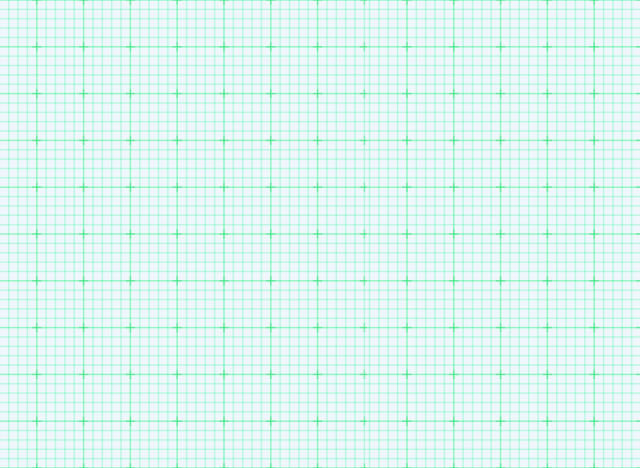
This pattern is drawn by a Shadertoy shader. Its source:

```glsl
// Graph paper: a fine mint grid on pale blue, with a heavier line every five
// cells and a small green cross where heavy lines meet. Sheets repeat across
// with a width that is not a whole number of cells, leaving a narrow seam.

const float CELLS_DOWN   = 50.0;
const float MAJOR_STEP   = 5.0;
const float SHEET_WIDTH  = 39.55;  // all lengths below are in cells
const float FIRST_MAJOR  = 3.93;
const float SEAM_MARGIN  = 0.3;
const float LAST_COLUMN  = 35.0;   // column beside the seam, drawn light
const float LINE_HALF    = 0.08;
const float CROSS_REACH  = 0.5;

const vec3 PAPER     = vec3(0.94, 0.97, 0.99);
const vec3 MINOR_INK = vec3(0.74, 0.97, 0.89);
const vec3 MAJOR_INK = vec3(0.59, 0.96, 0.78);
const vec3 CROSS_INK = vec3(0.62, 0.93, 0.78);

// Share of a pixel covered by a band of the given half width
float bandCoverage(float offset, float halfWidth, float pixel) {
    float h = 0.5 * pixel;
    float overlap = min(offset + h, halfWidth) - max(offset - h, -halfWidth);
    return clamp(overlap / pixel, 0.0, 1.0);
}

// Signed offset to the nearest multiple of step
float nearestOffset(float x, float step_) {
    return x - step_ * floor(x / step_ + 0.5);
}

// Lays translucent ink over a colour
vec3 applyInk(vec3 base, vec3 ink, float coverage) {
    return base * mix(vec3(1.0), ink / PAPER, coverage);
}

// One family of parallel lines, heavy on every fifth when allowed
vec3 ruleLines(vec3 base, float x, float pixel, bool allowMajor) {
    float minorOffset = nearestOffset(x, 1.0);
    float index = x - minorOffset;
    bool isMajor = allowMajor && abs(nearestOffset(index, MAJOR_STEP)) < 0.5;
    vec3 ink = isMajor ? MAJOR_INK : MINOR_INK;
    return applyInk(base, ink, bandCoverage(minorOffset, LINE_HALF, pixel));
}

// Plus sign made of two short bars
float crossCoverage(vec2 p, float pixel) {
    float across = bandCoverage(p.x, CROSS_REACH, pixel)
                 * bandCoverage(p.y, LINE_HALF, pixel);
    float upright = bandCoverage(p.x, LINE_HALF, pixel)
                  * bandCoverage(p.y, CROSS_REACH, pixel);
    return max(across, upright);
}

void mainImage(out vec4 fragColor, in vec2 fragCoord) {
    float pixel = CELLS_DOWN / iResolution.y;
    vec2 p = fragCoord * pixel;
    p.y = CELLS_DOWN - p.y;

    // Wrap into one sheet, measured from its first heavy column
    p.x = mod(p.x + SEAM_MARGIN, SHEET_WIDTH) - SEAM_MARGIN - FIRST_MAJOR;

    vec3 color = ruleLines(PAPER, p.x, pixel, p.x < LAST_COLUMN - 0.5);
    color = ruleLines(color, p.y, pixel, true);

    // Crosses at the heavy intersections
    vec2 corner = vec2(nearestOffset(p.x, MAJOR_STEP),
                       nearestOffset(p.y, MAJOR_STEP));
    color = applyInk(color, CROSS_INK, crossCoverage(corner, pixel));

    fragColor = vec4(color, 1.0);
}
```
